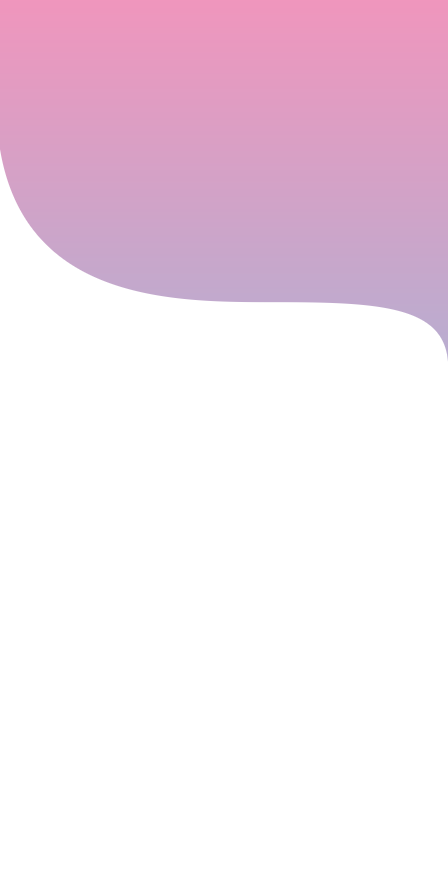
Write a Shadertoy shader that draws this background.

```glsl
vec2 bezier(vec2 a, vec2 b, vec2 c, vec2 d, float t) {
    float s = 1.0 - t;
    return s * s * s * a + 3.0 * s * s * t * b + 3.0 * s * t * t * c + t * t * t * d;
}

// Lower edge of the wave: two joined curves running left to right
vec2 wavePoint(float t, bool leftHalf) {
    vec2 joint = vec2(0.612, 0.6745);
    return leftHalf
        ? bezier(vec2(0.0, 0.333), vec2(0.057, 0.6745), vec2(0.39, 0.6745), joint, t)
        : bezier(joint, vec2(0.846, 0.6745), vec2(0.995, 0.682), vec2(1.0, 0.8125), t);
}

// Approximate signed distance to the wave edge, negative inside
float waveDistance(vec2 p) {
    bool leftHalf = p.x < 0.612;
    float low = 0.0, high = 1.0;
    for (int i = 0; i < 18; i++) {
        float mid = 0.5 * (low + high);
        if (wavePoint(mid, leftHalf).x < p.x) low = mid;
        else high = mid;
    }
    float t = 0.5 * (low + high);
    vec2 edge = wavePoint(t, leftHalf);
    vec2 tangent = wavePoint(t + 0.002, leftHalf) - wavePoint(t - 0.002, leftHalf);
    return (p.y - edge.y) * tangent.x / length(tangent);
}

void mainImage(out vec4 fragColor, in vec2 fragCoord) {
    // Unit is the canvas width, with y measured down from the top
    vec2 uv = fragCoord / iResolution.xy;
    vec2 p = vec2(uv.x, 2.0 * (1.0 - uv.y));
    float pixel = 1.0 / iResolution.x;

    // Pink to lavender fill
    vec3 pink = vec3(0.94, 0.587, 0.74);
    vec3 lavender = vec3(0.72, 0.68, 0.817);
    vec3 fill = mix(pink, lavender, clamp(p.y / 0.8125, 0.0, 1.0));

    // Wave over white
    float coverage = clamp(0.5 - waveDistance(p) / pixel, 0.0, 1.0);
    fragColor = vec4(mix(vec3(1.0), fill, coverage), 1.0);
}
```
